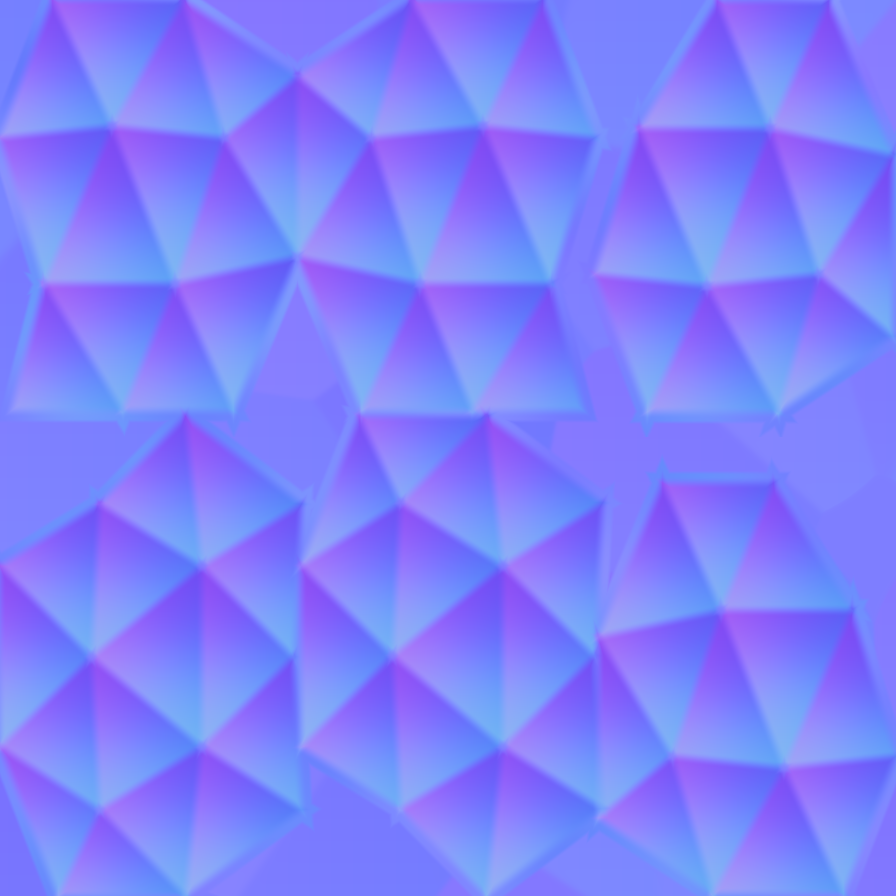
This texture map is drawn by a Shadertoy shader. Its source:

```glsl
// Tangent-space normal map of six faceted gem patches, three across and two down.
// Two triangle meshes are built from lattice strips, mirrored into place, and each
// facet is shaded as a shallow bowl whose normals blend softly over shared edges.
#define SHEET 768.0              // layout units across the canvas
#define BLEND 5.5                // half width of the soft facet edges
#define RIM 9.0                  // width of the band around each patch
#define BOWL vec2(5.6, 7.0)      // tilt gained per canvas unit from facet centre
#define MAX_TILT 0.52            // soft limit of the tilt
#define RIM_TILT vec2(-0.07, 0.07)
#define RIM_DRIFT 0.35           // colour change along the band
#define BASE_TILT vec2(-0.01, -0.01)
#define FACET_TILT 0.13          // variation of the flat surroundings
#define FACET_CELLS 5.0

vec2 hash2(vec2 p) {
    vec3 q = fract(p.xyx * vec3(0.1031, 0.1030, 0.0973));
    q += dot(q, q.yzx + 33.33);
    return fract((q.xx + q.yz) * q.zy);
}
float gradientNoise(vec2 p) {
    vec2 i = floor(p), f = p - i, u = f * f * (3.0 - 2.0 * f);
    vec4 d;
    for (int k = 0; k < 4; k++) { vec2 o = vec2(k % 2, k / 2); d[k] = dot(hash2(i + o) * 2.0 - 1.0, f - o); }
    return mix(mix(d.x, d.y, u.x), mix(d.z, d.w, u.x), u.y);
}
// Patch with horizontal strips: four rows of three vertices
vec2 rowVertex(int row, int col) {
    float x = vec4(45, 0, 38, 10)[row] + float(col) * vec4(112, 96, 112, 95)[row];
    float y = vec4(0, 118, 243, 352)[row];
    if (row == 1 && col == 1) y -= 10.0;
    if (col == 2) y += row == 0 ? 65.0 : row == 2 ? -23.0 : 0.0;
    return vec2(min(x, 255.0), y);
}
// Patch with vertical strips: columns alternate four and three vertices
vec2 columnVertex(int col, int k) {
    float x = 86.5 * float(col);
    if (col % 2 == 1) return vec2(x - (k == 1 ? 8.0 : 1.0), 75.0 + 131.0 * float(k));
    if (col == 2 && k % 3 == 0) x -= 14.0;
    if (col == 0 && k == 3) x = 50.0;
    return vec2(x, vec4(0, 128, 283, 411)[k]);
}
float lineSide(vec2 p, vec2 a, vec2 b) {
    vec2 e = normalize(b - a);
    return e.x * (p.y - a.y) - e.y * (p.x - a.x);
}
// sum: xy = weighted tilt, z = total weight, w = largest inside distance
void addFacet(vec2 p, vec2 a, vec2 b, vec2 c, vec2 flip, inout vec4 sum) {
    float winding = sign(lineSide(c, a, b));
    float inside = min(min(lineSide(p, a, b) * winding, lineSide(p, b, c) * winding),
                       lineSide(p, c, a) * winding);
    float weight = smoothstep(-BLEND, BLEND, inside);
    vec2 tilt = (p - (a + b + c) / 3.0) / SHEET * flip * vec2(-1, 1) * BOWL;
    tilt /= sqrt(1.0 + dot(tilt, tilt) / (MAX_TILT * MAX_TILT));
    sum.xyz += weight * vec3(tilt, 1.0);
    sum.w = max(sum.w, inside);
}
void addRowPatch(vec2 p, vec2 flip, bool cutCorner, inout vec4 sum) {
    for (int r = 0; r < 3; r++) {
        int e = r + r % 2, o = r + 1 - r % 2;
        for (int c = 0; c < 2; c++) {
            addFacet(p, rowVertex(e, c), rowVertex(e, c + 1), rowVertex(o, c + 1), flip, sum);
            if (!(cutCorner && r == 2 && c == 0))
                addFacet(p, rowVertex(o, c), rowVertex(o, c + 1), rowVertex(e, c), flip, sum);
        }
    }
    addFacet(p, rowVertex(1, 2), rowVertex(0, 2), rowVertex(2, 2), flip, sum);
}
void addColumnPatch(vec2 p, vec2 flip, inout vec4 sum) {
    for (int c = 0; c < 3; c++) {
        int e = c + c % 2, o = c + 1 - c % 2;
        for (int k = 0; k < 3; k++) {
            if (c + k > 0)
                addFacet(p, columnVertex(e, k), columnVertex(e, k + 1), columnVertex(o, k), flip, sum);
            if (k < 2)
                addFacet(p, columnVertex(o, k), columnVertex(o, k + 1), columnVertex(e, k + 1), flip, sum);
        }
    }
    addFacet(p, columnVertex(0, 3), columnVertex(1, 2), columnVertex(2, 3), flip, sum);
}
// Faint flat shards around the patches, from a soft Voronoi blend
vec2 surroundTilt(vec2 uv) {
    vec2 g = uv * FACET_CELLS, cell = floor(g);
    vec3 sum = vec3(0);
    for (int y = -1; y <= 1; y++)
    for (int x = -1; x <= 1; x++) {
        vec2 id = cell + vec2(x, y);
        vec2 d = id + hash2(id) - g;
        vec2 tilt = (hash2(id + 47.0) - 0.5 + 0.5 * d) * FACET_TILT;
        sum += exp(-60.0 * dot(d, d)) * vec3(tilt, 1.0);
    }
    return BASE_TILT + sum.xy / max(sum.z, 1e-20);
}

void mainImage(out vec4 fragColor, in vec2 fragCoord) {
    vec2 uv = fragCoord / iResolution.xy;
    vec2 p = vec2(uv.x, 1.0 - uv.y) * SHEET;
    vec4 sum = vec4(0, 0, 0, -SHEET);
    // Upper row: one patch, its left-right mirror, its top-bottom mirror
    if (p.y < 375.0) {
        if (p.x < 280.0) addRowPatch(p, vec2(1), false, sum);
        if (p.x > 235.0 && p.x < 535.0) addRowPatch(vec2(510.0 - p.x, p.y), vec2(-1, 1), false, sum);
        if (p.x > 485.0) addRowPatch(vec2(p.x - 510.0, 353.0 - p.y), vec2(1, -1), true, sum);
    }
    // Lower row: column patch, its mirror, and the row patch turned half round
    if (p.y > 335.0) {
        if (p.x < 285.0) addColumnPatch(p - vec2(0, 357), vec2(1), sum);
        if (p.x > 235.0 && p.x < 545.0) addColumnPatch(vec2(p.x - 258.0, SHEET - p.y), vec2(1, -1), sum);
        if (p.x > 490.0) addRowPatch(vec2(SHEET - p.x, 766.0 - p.y), vec2(-1), true, sum);
    }
    // Blend surroundings, rim band and facets
    float rim = smoothstep(-RIM - 2.0, -RIM + 2.0, sum.w);
    vec2 drift = vec2(gradientNoise(uv * 7.0), gradientNoise(uv * 7.0 + 31.0)) * RIM_DRIFT;
    vec2 outside = mix(surroundTilt(uv), RIM_TILT + drift, rim);
    vec2 tilt = mix(outside, sum.xy / max(sum.z, 1e-4), min(sum.z, 1.0));
    vec3 normal = vec3(tilt, sqrt(1.0 - dot(tilt, tilt)));
    fragColor = vec4(0.5 + 0.5 * normal, 1.0);
}
```
